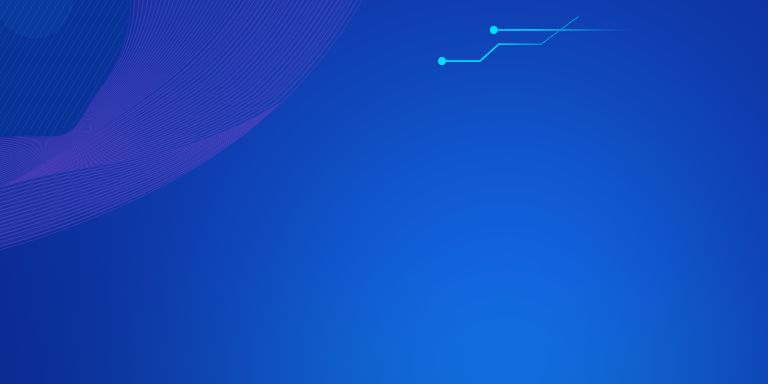
Reproduce this background procedurally as a Shadertoy shader.

```glsl
// Blue glowing backdrop with a twisted ribbon of violet threads and cyan circuit traces.

// Threads evenly spread between two polar curves of radius inner and outer.
float threads(float r, float inner, float outer, float count) {
    float gap = max(outer - inner, 0.0001);
    float px = 1.0 / iResolution.y;
    float t = (r - inner) / gap;
    float dist = abs(fract(t * count - 0.5) - 0.5) * gap / count;
    float line = clamp((0.0014 - dist) / px + 0.5, 0.0, 1.0);
    float band = smoothstep(-px, px, r - inner) * smoothstep(-px, px, outer - r);
    return line * band * step(inner, outer);
}

float segment(vec2 p, vec2 a, vec2 b) {
    vec2 ab = b - a;
    return length(p - a - ab * clamp(dot(p - a, ab) / dot(ab, ab), 0.0, 1.0));
}

// Antialiased coverage of a shape with the given distance and half width.
float cover(float dist, float halfWidth) {
    return clamp((halfWidth - dist) * iResolution.y + 0.5, 0.0, 1.0);
}

vec3 backdrop(vec2 p) {
    vec2 d = (p - vec2(1.32, 0.12)) / vec2(p.x > 1.32 ? 0.76 : 0.86, 0.85);
    float glow = exp(-dot(d, d));
    vec3 color = mix(vec3(0.05, 0.165, 0.60), vec3(0.07, 0.40, 0.88), glow);
    // Deeper lower left corner, greener floor
    color -= vec3(0.01, 0.02, 0.05) * exp(-4.0 * dot(p, p));
    color += vec3(0.0, 0.025, -0.02) * (1.0 - smoothstep(0.0, 0.4, p.y)) * glow;
    return color;
}

// Ribbon drawn in polar coordinates around the upper left corner.
vec3 ribbon(vec3 color, vec2 p) {
    vec2 q = vec2(p.x, 1.0 - p.y);
    float r = length(q);
    float s = atan(q.x, q.y + 0.00001) / 1.570796;

    float bump = (s - 0.3) / 0.13;
    float inner = 0.357 - 0.018 * s + 0.036 * exp(-bump * bump);
    float middle = 0.487 - 0.367 * s + 0.505 * s * s;
    float outer = 0.651 - 0.276 * s + 0.568 * s * s;
    float fold = min(0.487 - 0.219 * s + 0.766 * s * s, outer);

    // Teal core with faint slanted hatching and a pale disc
    float core = 1.0 - smoothstep(inner - 0.02, inner + 0.01, r);
    color = mix(color, vec3(0.03, 0.20, 0.58), 0.8 * core);
    float hatch = abs(fract((q.x + 0.6 * q.y) * 48.0) - 0.5) / 48.0;
    color += vec3(0.02, 0.05, 0.07) * core * cover(hatch, 0.0014);
    color += vec3(0.0, 0.03, 0.02) * cover(length(q - vec2(0.09, 0.0)), 0.10);

    // Violet haze beneath the threads
    float haze = smoothstep(inner, inner + 0.05, r) * (1.0 - smoothstep(outer - 0.05, outer, r));
    color = mix(color, vec3(0.15, 0.23, 0.70), 0.35 * haze);

    vec3 violet = vec3(0.36, 0.25, 0.74);
    color = mix(color, violet, 0.55 * threads(r, inner, middle, 25.0));
    color = mix(color, violet, 0.65 * threads(r, middle, fold, 25.0));
    color = mix(color, violet, 0.65 * threads(r, fold, outer, 16.0));
    // Second layer gives the interference in the fold
    color = mix(color, violet, 0.30 * threads(r, middle, outer, 21.0));
    return color;
}

vec3 circuit(vec3 color, vec2 p) {
    vec3 cyan = vec3(0.0, 0.88, 1.0);
    // Straight trace fading to the right
    vec2 start = vec2(1.286, 0.922);
    float fade = 1.0 - smoothstep(1.33, 1.67, p.x);
    float trace = cover(segment(p, start, vec2(1.68, 0.922)), 0.002) * fade;
    float dots = cover(length(p - start), 0.0105);

    // Stepped trace
    vec2 a = vec2(1.151, 0.841);
    vec2 b = vec2(1.250, 0.841);
    vec2 c = vec2(1.299, 0.885);
    vec2 d = vec2(1.409, 0.885);
    float steps = min(segment(p, a, b), segment(p, b, c));
    steps = min(steps, segment(p, c, d));
    steps = min(steps, segment(p, d, vec2(1.505, 0.956)));
    float thin = smoothstep(1.25, 1.45, p.x);
    trace = max(trace, cover(steps, mix(0.0022, 0.0012, thin)) * mix(1.0, 0.6, thin));
    dots = max(dots, cover(length(p - a), 0.0105));
    return mix(color, cyan, max(trace, dots));
}

void mainImage(out vec4 fragColor, in vec2 fragCoord) {
    vec2 p = fragCoord / iResolution.y;
    vec3 color = backdrop(p);
    color = ribbon(color, p);
    color = circuit(color, p);
    fragColor = vec4(color, 1.0);
}
```
